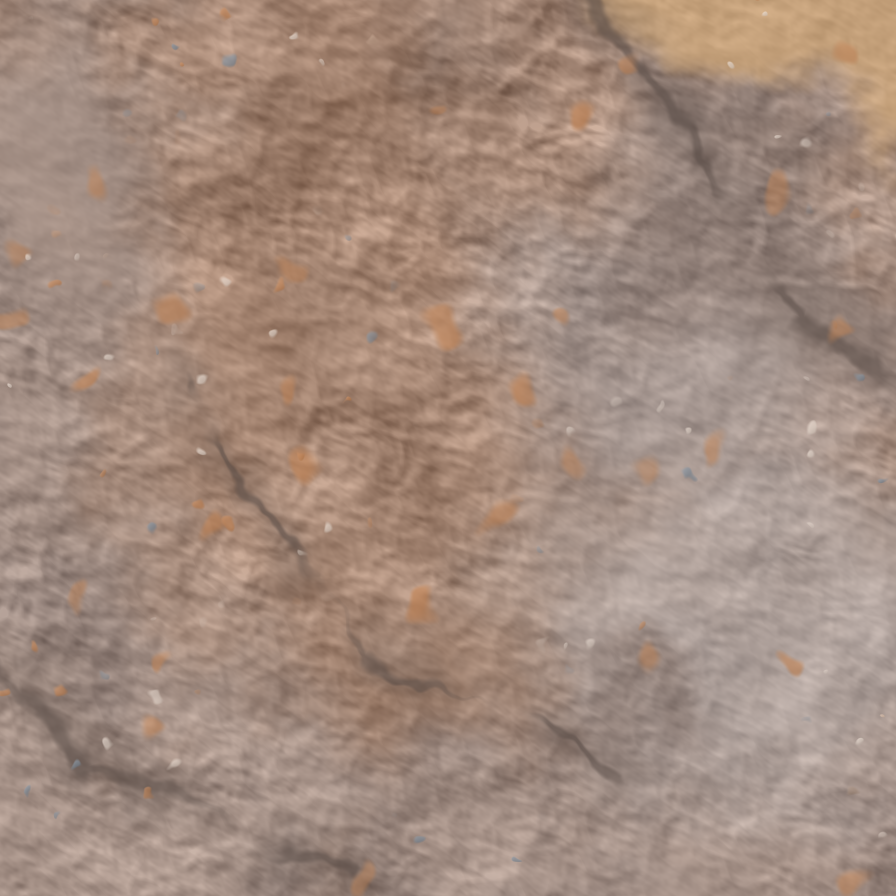
Give the GLSL for this texture, as a WebGL 1 fragment shader.

```glsl
precision highp float;
uniform vec2 u_resolution;

#define GRAIN_DIR vec2(0.86, -0.51)
#define LIGHT_DIR vec2(-0.6, 0.8)
#define RELIEF 1.15
#define RELIEF_STEP 0.004
#define CHIP_SCALE 46.0
#define CHIP_HEIGHT 0.13
#define CRACK_WARP 0.09
#define CRACK_DARKNESS 0.62
#define SPECK_DENSITY 0.12
#define STAIN_DENSITY 0.16

const vec3 UMBER = vec3(0.48, 0.41, 0.38);
const vec3 STONE = vec3(0.57, 0.50, 0.47);
const vec3 MAUVE = vec3(0.65, 0.57, 0.53);
const vec3 RUST  = vec3(0.64, 0.51, 0.43);
const vec3 PALE  = vec3(0.70, 0.65, 0.63);
const vec3 SAND  = vec3(0.77, 0.63, 0.48);
const vec3 OCHRE = vec3(0.74, 0.51, 0.34);
const vec3 SLATE = vec3(0.49, 0.54, 0.59);
const vec3 CHALK = vec3(0.86, 0.81, 0.77);

vec2 hash2(vec2 p) {
  vec3 q = fract(vec3(p.xyx) * vec3(0.1031, 0.1030, 0.0973));
  q += dot(q, q.yzx + 33.33);
  return fract((q.xx + q.yz) * q.zy);
}

float noise(vec2 p) {
  vec2 i = floor(p), f = fract(p);
  f = f * f * (3.0 - 2.0 * f);
  float low = mix(hash2(i).x, hash2(i + vec2(1, 0)).x, f.x);
  float high = mix(hash2(i + vec2(0, 1)).x, hash2(i + vec2(1, 1)).x, f.x);
  return mix(low, high, f.y);
}

float fbm(vec2 p) {
  float sum = 0.0, amp = 0.5;
  for (int i = 0; i < 5; i++) {
    sum += amp * noise(p);
    p = mat2(0.96, 0.28, -0.28, 0.96) * p * 2.03 + 17.3;
    amp *= 0.5;
  }
  return sum;
}

// Distance to the nearest scattered cell centre
float cellular(vec2 p) {
  vec2 i = floor(p), f = fract(p);
  float nearest = 2.0;
  for (int y = -1; y <= 1; y++)
    for (int x = -1; x <= 1; x++) {
      vec2 cell = vec2(float(x), float(y));
      nearest = min(nearest, length(cell + hash2(i + cell) - f));
    }
  return nearest;
}

// Rock surface: long ridges along the grain, broken into chips
float surface(vec2 p) {
  vec2 q = vec2(dot(p, GRAIN_DIR), dot(p, vec2(-GRAIN_DIR.y, GRAIN_DIR.x)));
  vec2 bend = 0.02 * vec2(noise(p * 30.0), noise(p * 30.0 + 40.0));
  float chips = 1.0 - cellular((q + bend) * CHIP_SCALE * vec2(0.7, 1.2));
  return fbm(q * vec2(10.0, 17.0) + 5.0) + CHIP_HEIGHT * chips;
}

float blob(vec2 p, vec2 centre, vec2 radius) {
  return 1.0 - smoothstep(0.25, 1.0, length((p - centre) / radius));
}

float segment(vec2 p, vec2 a, vec2 b) {
  vec2 d = b - a;
  return length(p - a - d * clamp(dot(p - a, d) / dot(d, d), 0.0, 1.0));
}

// Dark core with a wider soft shadow, fading in and out along its length
float crack(vec2 p, vec2 a, vec2 b, float width) {
  float d = segment(p, a, b);
  float w = width * (0.35 + 1.3 * noise(p * 16.0 + a * 9.0));
  float core = 1.0 - smoothstep(0.2 * w, w, d);
  float shadow = 1.0 - smoothstep(0.0, 5.0 * w, d);
  return (0.65 * core + 0.4 * shadow) * smoothstep(0.1, 0.55, noise(p * 11.0 + 3.0));
}

// One lit pebble per chosen cell: x coverage, y shading, z random tint
vec3 pebbles(vec2 p, float scale, float density) {
  vec2 g = p * scale + 0.35 * vec2(noise(p * scale * 2.5), noise(p * scale * 2.5 + 60.0));
  vec2 id = floor(g), pick = hash2(id + 71.0);
  vec2 d = fract(g) - mix(vec2(0.32), vec2(0.68), hash2(id + 23.0));
  float radius = mix(0.13, 0.31, pick.y);
  float cover = step(pick.x, density) * (1.0 - smoothstep(0.4 * radius, radius, length(d)));
  return vec3(cover, dot(d, LIGHT_DIR) / radius, hash2(id + 9.0).x);
}

void main() {
  vec2 p = gl_FragCoord.xy / u_resolution.y;
  vec2 wobble = vec2(fbm(p * 7.0), fbm(p * 7.0 + 31.0)) - 0.48;
  vec2 w = p + 0.22 * wobble;
  float mottle = fbm(p * 9.0 + 12.0);

  // Broad mineral regions
  float silt = blob(w, vec2(0.06, 0.82), vec2(0.19, 0.23));
  float pale = max(blob(w, vec2(0.84, 0.30), vec2(0.42, 0.28)),
                   0.7 * blob(w, vec2(0.76, 0.55), vec2(0.22, 0.30)));
  float rust = 1.0 - smoothstep(0.08, 0.23, segment(w, vec2(0.30, 0.92), vec2(0.44, 0.34)));
  rust = max(rust, 0.6 * blob(w, vec2(0.55, 0.88), vec2(0.25, 0.2)));
  float sand = smoothstep(-0.02, 0.05, dot(w - vec2(0.84, 0.91), vec2(0.5, 0.86)));
  float shade = max(blob(w, vec2(0.79, 0.80), vec2(0.13, 0.20)),
                    blob(w, vec2(0.71, 0.20), vec2(0.11, 0.08)));

  vec3 col = mix(STONE, MAUVE, smoothstep(0.26, 0.58, mottle));
  col = mix(col, RUST, 0.5 * smoothstep(0.45, 0.7, fbm(p * 5.0 + 8.0)));
  col = mix(col, RUST + 0.25 * (mottle - 0.45), 0.85 * rust);
  col = mix(col, PALE, 0.85 * pale);
  col = mix(col, MAUVE, 0.8 * silt);
  col = mix(col, STONE * 0.96, 0.75 * shade);
  col = mix(col, SAND, sand);

  // Faint curved bands across the pale stone
  float bands = sin(length(w - vec2(0.58, 0.68)) * 75.0) + 0.5 * sin(w.x * 53.0 + w.y * 21.0);
  col += 0.022 * bands * pale * smoothstep(0.6, 0.85, p.x);

  // Relief lit from above left
  vec2 toLight = normalize(LIGHT_DIR) * RELIEF_STEP;
  float slope = surface(p - toLight) - surface(p + toLight);
  float rough = mix(0.6, 1.15, noise(p * 8.0 + 50.0));
  rough *= (1.0 - 0.65 * silt) * (1.0 - 0.35 * pale) * (1.0 - 0.55 * sand);
  col -= clamp(slope * RELIEF * rough, -0.14, 0.16) * vec3(1.0, 0.96, 0.92);

  // Fissures descending to the right
  vec2 c = p + CRACK_WARP * wobble + 0.008 * (noise(p * 45.0) - 0.5);
  float fissure = crack(c, vec2(0.67, 1.02), vec2(0.88, 0.65), 0.012);
  fissure = max(fissure, crack(c, vec2(0.88, 0.65), vec2(1.04, 0.56), 0.013));
  fissure = max(fissure, crack(c, vec2(0.21, 0.57), vec2(0.42, 0.27), 0.008));
  fissure = max(fissure, crack(c, vec2(0.42, 0.27), vec2(0.70, 0.13), 0.009));
  fissure = max(fissure, crack(c, vec2(-0.02, 0.28), vec2(0.12, 0.15), 0.013));
  fissure = max(fissure, crack(c, vec2(0.12, 0.15), vec2(0.39, 0.02), 0.013));
  col = mix(col, UMBER * 0.72, CRACK_DARKNESS * fissure);

  // Ochre stains and small bright or bluish grains
  vec3 stain = pebbles(p + 0.03 * wobble, 13.0, STAIN_DENSITY);
  col = mix(col, OCHRE + 0.04 * stain.y, 0.65 * stain.x * (0.4 + mottle));
  vec3 speck = pebbles(p, 37.0, SPECK_DENSITY);
  vec3 tint = mix(CHALK, OCHRE, smoothstep(0.4, 0.5, speck.z));
  tint = mix(tint, SLATE, smoothstep(0.75, 0.8, speck.z));
  col = mix(col, tint + 0.1 * speck.y, 0.7 * speck.x * smoothstep(0.25, 0.6, noise(p * 6.0 + 4.0)));

  gl_FragColor = vec4(clamp(col, 0.0, 1.0), 1.0);
}
```
